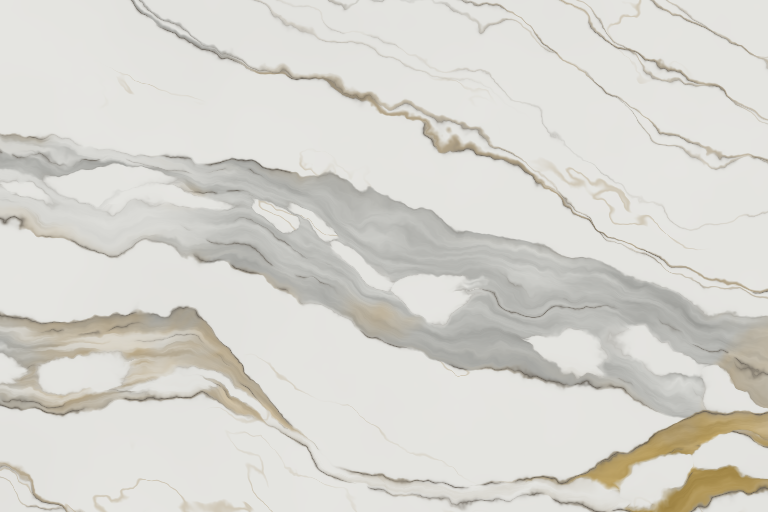
Give the GLSL for this texture, as a WebGL 1 fragment shader.

```glsl
precision highp float;
uniform vec2 u_resolution;

#define WARP 0.15
#define FINE_WARP 0.065
#define VEIN_SLOPE 0.5
#define RIM_WIDTH 0.0021
#define WHITE vec3(0.892, 0.891, 0.876)
#define GREY vec3(0.722, 0.724, 0.708)
#define TAN vec3(0.735, 0.675, 0.565)
#define GOLD vec3(0.69, 0.585, 0.34)
#define UMBER vec3(0.38, 0.355, 0.32)

float hash(vec2 p) {
  vec3 h = fract(p.xyx * 0.1031);
  h += dot(h, h.yzx + 33.33);
  return fract((h.x + h.y) * h.z);
}

float noise(vec2 p) {
  vec2 cell = floor(p), f = fract(p);
  f = f * f * (3.0 - 2.0 * f);
  return mix(mix(hash(cell), hash(cell + vec2(1, 0)), f.x),
             mix(hash(cell + vec2(0, 1)), hash(cell + vec2(1, 1)), f.x), f.y);
}

float fbm(vec2 p) {
  float sum = 0.0, amp = 0.5;
  for (int i = 0; i < 5; i++) {
    sum += amp * noise(p);
    p = mat2(1.6, 1.2, -1.2, 1.6) * p + 7.3;
    amp *= 0.5;
  }
  return sum;
}

vec2 fbm2(vec2 p) {
  return vec2(fbm(p), fbm(p + 41.7)) - 0.48;
}

// Thin line where the noise crosses its middle value
float crack(float n, float width) {
  return 1.0 - smoothstep(0.0, width, abs(n - 0.48));
}

// Signed distance to scattered ragged islands, in band space (x along, v across)
float islands(vec2 s, float halfWidth, float seed) {
  float d = 1.0;
  s += vec2(0.12, 0.05) * fbm2(s * vec2(9.0, 17.0) + seed);
  for (int i = 0; i < 11; i++) {
    vec2 id = vec2(float(i) + 1.0, seed);
    float size = hash(id + 9.0);
    vec2 radius = vec2(0.04 + 0.085 * size, 0.012 + 0.034 * hash(id + 23.0));
    vec2 center = vec2(0.155 * float(i) + 0.12 * hash(id) - 0.06,
                       1.4 * halfWidth * (hash(id + 5.0) - 0.5));
    d = min(d, (length((s - center) / radius) - 1.0) * radius.y);
  }
  return d;
}

// Wide mineral band: streaked fill, white islands, dark threads, broken rim
void addBand(inout vec3 col, vec2 p, float v, float halfWidth, float seed, float goldBias) {
  float px = 1.0 / u_resolution.y;
  float outer = halfWidth - abs(v);
  float inner = min(outer, islands(vec2(p.x, v), halfWidth, seed));
  float streak = fbm(vec2(p.x * 3.0, v * 24.0) + seed);
  float fine = fbm(vec2(p.x * 9.0, v * 60.0) + seed + 3.0);

  float patches = fbm(p * vec2(2.6, 4.5) + seed * 3.1);
  float warm = patches + goldBias;
  vec3 fill = mix(GREY, TAN, smoothstep(0.52, 0.72, warm));
  fill = mix(fill, GOLD, smoothstep(0.66, 0.90, warm));
  fill += 0.20 * (streak - 0.48) + 0.20 * (fine - 0.48);

  // The left part is milky and broken into streaks
  float milky = (1.0 - smoothstep(0.25, 0.5, p.x)) * smoothstep(0.42, 0.54, streak);
  float cover = smoothstep(-px, px + 0.008 * smoothstep(0.4, 0.7, patches), inner);
  cover *= 1.0 - 0.65 * milky;
  col = mix(col, fill, cover);

  // Dark threads that wander along the band and break up
  for (int i = 0; i < 5; i++) {
    float n = float(i) + seed;
    float path = halfWidth * (0.36 * float(i) - 0.72) + 0.12 * (fbm(vec2(p.x * 4.0, n * 3.7)) - 0.48);
    float gaps = smoothstep(0.45, 0.65, noise(vec2(p.x * 5.0, n * 5.3)))
               * smoothstep(0.25, 0.6, noise(vec2(p.x * 38.0, v * 60.0 + n)));
    col = mix(col, UMBER, 0.7 * gaps * cover * exp(-abs(v - path) / 0.0019));
  }

  float side = sign(v) * 9.0 + seed;
  float broken = smoothstep(0.25, 0.6, noise(vec2(p.x * 6.0, side)));
  float grit = smoothstep(0.1, 0.65, noise(vec2(p.x * 42.0, side + v * 30.0)));
  float rim = exp(-abs(outer - 0.003) / RIM_WIDTH);
  float haze = smoothstep(-px, px, outer) * exp(-max(outer, 0.0) / 0.011);
  float shore = exp(-abs(inner - 0.002) / RIM_WIDTH);
  col = mix(col, TAN * 0.87, 0.6 * haze * broken * smoothstep(0.3, 0.6, fine));
  col = mix(col, UMBER, max(0.85 * rim * broken * grit, 0.2 * shore * grit));
}

// Narrow vein: two strands that braid, each a gritty core beside a stain
void addVein(inout vec3 col, vec2 p, float level, float seed, float strength) {
  float px = 1.0 / u_resolution.y;
  float tilt = 0.22 * (hash(vec2(seed, 3.0)) - 0.5) * (p.x - 0.75);
  for (int k = 0; k < 2; k++) {
    float s = seed + 0.37 * float(k);
    float power = strength * (1.0 - 0.4 * float(k));
    float bend = fbm(vec2(p.x * 2.2, seed * 7.0)) - 0.48;
    float braid = float(k) * 0.16 * (fbm(vec2(p.x * 3.2, s * 13.0)) - 0.44);
    float v = p.y + VEIN_SLOPE * p.x - level + tilt + 0.17 * bend + braid;
    float swell = noise(vec2(p.x * 5.0, s * 5.0));
    float present = power * smoothstep(0.25, 0.55, noise(vec2(p.x * 2.7, s * 11.0)) + 0.25 * power);
    float width = 0.002 + 0.016 * swell * swell * power;
    float stain = smoothstep(-px, px, v) * (1.0 - smoothstep(0.4 * width, width + px, v));
    stain *= 0.45 + 0.55 * smoothstep(0.35, 0.6, fbm(vec2(p.x * 9.0, v * 110.0) + s));
    float core = exp(-abs(v) / (0.0011 + 0.0014 * swell));
    float grit = smoothstep(0.2, 0.65, noise(vec2(p.x * 30.0, s)));
    vec3 tint = mix(GREY, TAN, smoothstep(0.3, 0.6, noise(p * 3.5 + seed))) * 0.95;
    col = mix(col, tint, present * stain);
    col = mix(col, UMBER, 0.8 * present * core * grit);
  }
}

void main() {
  vec2 p = gl_FragCoord.xy / u_resolution.y;
  vec2 q = p + WARP * fbm2(p * 2.6 + 3.0) + FINE_WARP * fbm2(p * 11.0);

  // White ground with clouds and faint hairlines along the flow
  vec3 col = WHITE + 0.025 * (fbm(p * 3.0) - 0.48);
  vec2 flow = mat2(0.9, 0.45, -0.45, 0.9) * q;
  float hairMask = smoothstep(0.44, 0.62, fbm(p * 3.2 + 8.0));
  col = mix(col, TAN, 0.5 * hairMask * crack(fbm(flow * vec2(2.0, 5.0) + 20.0), 0.009));

  // Upper family of diagonal veins, and one in the lower corner
  for (int i = 0; i < 5; i++) {
    float n = float(i);
    float strength = i == 0 ? 1.0 : 0.3 + 0.6 * hash(vec2(n, 4.0));
    addVein(col, q, 1.14 + 0.125 * n, n + 1.3, strength);
  }
  addVein(col, q, 0.13, 9.4, 0.9);

  // Main band across the middle
  float mainV = q.y - (0.65 - 0.13 * q.x - 0.1 * q.x * q.x);
  float mainHalf = 0.088 + 0.05 * smoothstep(0.25, 0.55, q.x) - 0.03 * smoothstep(0.9, 1.3, q.x);
  float mainGold = 0.36 * smoothstep(1.28, 1.45, p.x) - 0.16 * smoothstep(0.4, 0.55, p.x)
    + 0.2 * (1.0 - smoothstep(0.3, 0.55, p.x)) * (1.0 - smoothstep(-0.08, -0.03, mainV));
  addBand(col, q, mainV, mainHalf, 2.0, mainGold - 0.04);

  // Lower band: wide at both ends, thin between, golden to the right
  float lowV = q.y - (0.32 - 0.28 * smoothstep(0.25, 0.8, q.x) + 0.06 * smoothstep(0.95, 1.45, q.x));
  float lowHalf = 0.092 - 0.074 * smoothstep(0.38, 0.6, q.x) + 0.075 * smoothstep(1.05, 1.4, q.x);
  addBand(col, q, lowV, lowHalf, 6.0, 0.07 + 0.24 * smoothstep(0.85, 1.2, p.x));

  gl_FragColor = vec4(clamp(col, 0.0, 1.0), 1.0);
}
```
